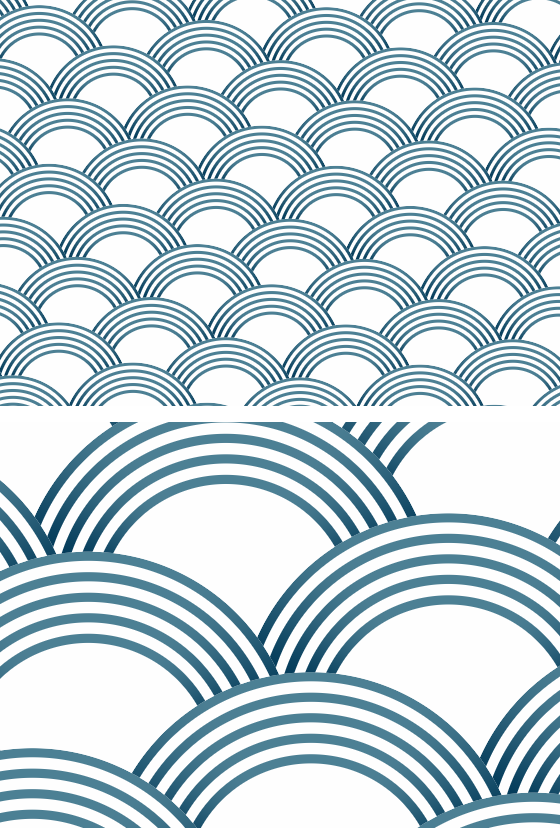
Top: the whole. Bottom: its middle third, enlarged.
Give the GLSL for this pattern, as a Shadertoy shader.

```glsl
// Overlapping wave scales: fans of five blue arcs on a slanted two-scale lattice.

// Lengths are in units of 1/558 of the canvas height, y pointing down.
const float CANVAS_HEIGHT = 558.0;
const vec2 ORIGIN = vec2(54.0, 7.0);         // apex of the first scale
const vec2 STEP_ALONG = vec2(102.0, 55.2);   // next scale in a slanted row
const vec2 STEP_PAIR = vec2(13.4, 218.0);    // next pair of rows
const vec2 ODD_OFFSET = vec2(39.0, 128.0);   // second row within a pair

const float SCALE_RADIUS = 96.0;
const int RING_COUNT = 5;
const float RING_STEP = 8.5;    // shrink in radius per ring
const float RING_DROP = 0.9;    // downward shift of the centre per ring
const float LINE_WIDTH = 4.2;

const vec3 PAPER = vec3(0.995);
const vec3 INK_LIGHT = vec3(0.30, 0.50, 0.58);
const vec3 INK_DARK = vec3(0.01, 0.23, 0.35);

// Antialiased coverage from a signed distance.
float coverage(float dist, float pixel) {
    return clamp(0.5 - dist / pixel, 0.0, 1.0);
}

// Apex of the first scale in a slanted row.
vec2 rowStart(float row) {
    float pair = floor(row * 0.5);
    return ORIGIN + pair * STEP_PAIR + (row - 2.0 * pair) * ODD_OFFSET;
}

// Paints one opaque scale; q is measured from its apex.
vec3 paintScale(vec3 below, vec2 q, float pixel) {
    vec3 color = PAPER;
    for (int k = 0; k < RING_COUNT; k++) {
        float ring = float(k);
        vec2 fromCentre = q - vec2(0.0, SCALE_RADIUS + RING_DROP * ring);
        float dist = length(fromCentre);
        float radius = SCALE_RADIUS - 0.5 * LINE_WIDTH - RING_STEP * ring;

        // Ink darkens from the crown towards the sides.
        float crown = smoothstep(0.25, 0.92, -fromCentre.y / max(dist, 0.001));
        vec3 ink = mix(INK_DARK, INK_LIGHT, crown);
        float line = coverage(abs(dist - radius) - 0.5 * LINE_WIDTH, pixel);
        color = mix(color, ink, line);
    }
    float edge = length(q - vec2(0.0, SCALE_RADIUS)) - SCALE_RADIUS;
    return mix(below, color, coverage(edge, pixel));
}

void mainImage(out vec4 fragColor, in vec2 fragCoord) {
    float pixel = CANVAS_HEIGHT / iResolution.y;
    vec2 p = vec2(fragCoord.x, iResolution.y - fragCoord.y) * pixel;

    // Row index from the height above the slanted row direction.
    float slope = STEP_ALONG.y / STEP_ALONG.x;
    float rowGap = 0.5 * (STEP_PAIR.y - slope * STEP_PAIR.x);
    vec2 fromOrigin = p - ORIGIN;
    float baseRow = floor((fromOrigin.y - slope * fromOrigin.x) / rowGap);

    // Nearby scales, back to front: lower rows and right neighbours on top.
    vec3 color = PAPER;
    for (int r = -2; r <= 1; r++) {
        vec2 start = rowStart(baseRow + float(r));
        float column = floor((p.x - start.x) / STEP_ALONG.x);
        for (int c = 0; c <= 1; c++) {
            vec2 apex = start + (column + float(c)) * STEP_ALONG;
            color = paintScale(color, p - apex, pixel);
        }
    }
    fragColor = vec4(color, 1.0);
}
```
